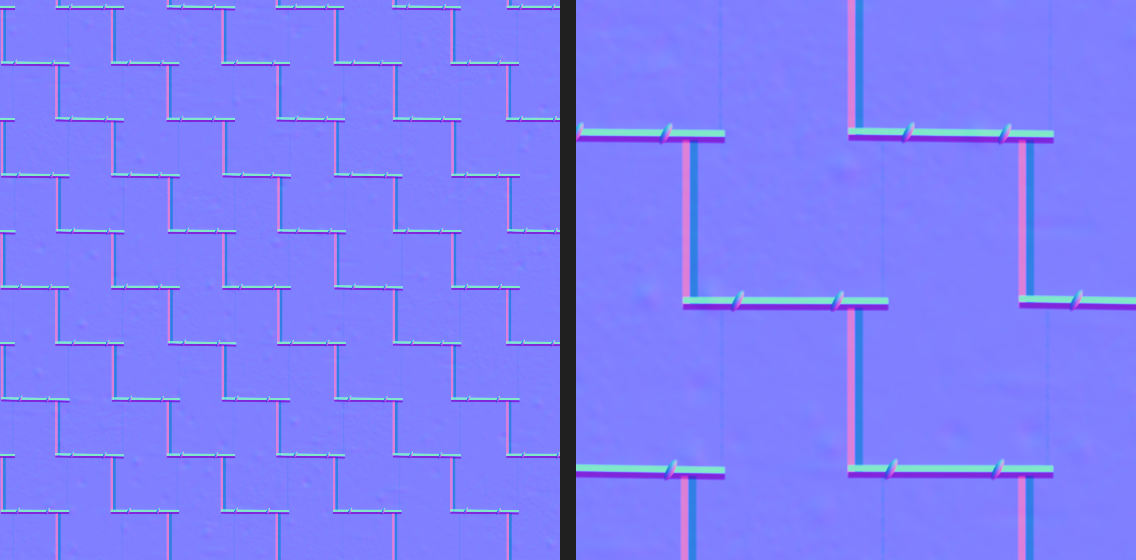
Left, the full canvas; right, a detail of the centre.
Give the GLSL for this texture map, as a Shadertoy shader.

```glsl
// Normal map of staggered metal roof panels: each row holds five raised tiles,
// shifted by half a period in alternate rows. Slopes of folds, ledges, clips
// and cellular surface grain are summed, then encoded as a unit normal.

const float TAU = 6.2831853;
const vec2 PERIOD = vec2(0.2, 0.1);        // tile spacing across and down
const vec2 ORIGIN = vec2(0.0037, 0.0858);  // lower left corner of tile 0,0
const float FOLD_LEFT = 0.0043;            // widths of the upright fold
const float FOLD_RIGHT = 0.0047;
const float LEDGE_TOP = 0.0038;            // widths of the lower ledge
const float LEDGE_BOTTOM = 0.0036;
const float LEDGE_END = 0.118;
const float SEAM_X = 0.1155;               // faint right-hand seam
const float LEDGE_TILT = 0.018;
const float EDGE = 0.001;                  // edge softness
const vec2 CLIP_SIZE = vec2(0.0029, 0.0066);
const float CLIP_LEAN = 0.45;
const float GRAIN = 0.16;
const float DENTS = 0.5;

float hash(vec2 p) {
    vec3 q = fract(p.xyx * vec3(0.1031, 0.1030, 0.0973));
    q += dot(q, q.yzx + 33.33);
    return fract((q.x + q.y) * q.z);
}

float band(float x, float lo, float hi) {
    float soft = max(EDGE, 0.5 / iResolution.y);
    return smoothstep(lo - soft, lo + soft, x) * (1.0 - smoothstep(hi - soft, hi + soft, x));
}

// Slope of randomly placed round bumps, one per cell; high rarity leaves few.
vec2 cellSlope(vec2 p, vec2 cells, float rarity) {
    vec2 g = p * cells;
    vec2 slope = vec2(0.0);
    for (int j = -1; j <= 1; j++)
    for (int i = -1; i <= 1; i++) {
        vec2 cell = floor(g) + vec2(i, j);
        vec2 id = mod(cell, cells);
        vec2 d = g - cell - vec2(hash(id + 3.1), hash(id + 57.7));
        float sgn = hash(id + 21.3) < 0.5 ? -1.0 : 1.0;
        slope += sgn * pow(hash(id + 91.9), rarity) * d * exp(-5.0 * dot(d, d));
    }
    return slope;
}

// Gentle misalignment of the columns, varying over the sheet.
float columnDrift(vec2 a) {
    float x = TAU * a.x;
    float drift = 0.0042 * cos(x + 0.61) + 0.0022 * cos(2.0 * x + 2.4);
    return drift - 0.0016 * cos(TAU * a.y) * (0.5 - 0.5 * cos(x));
}

vec2 tileSlope(vec2 q, vec2 id) {
    float rnd = hash(id + 11.0);
    vec2 slope = vec2(0.0);

    // Upright fold on the left side
    float fold = band(q.y, -0.002, PERIOD.y - 0.0025);
    slope.x = fold * (1.05 * band(q.x, -FOLD_LEFT, 0.0) - 0.78 * band(q.x, 0.0, FOLD_RIGHT));

    // Broken hairline seam on the right side
    float s = (q.x - SEAM_X - 0.002 * (rnd - 0.5)) / 0.0011;
    float worn = 0.65 + 0.35 * sin(q.y * 310.0 + rnd * TAU) * sin(q.y * 730.0);
    slope.x -= 0.28 * (0.4 + 0.6 * hash(id + 37.0)) * worn * fold * exp(-s * s);

    // Slightly tilted ledge with a soft upper lip
    float y = q.y + LEDGE_TILT * rnd * (q.x - 0.5 * LEDGE_END);
    float span = band(q.x, -0.004, LEDGE_END);
    float top = band(y, 0.0, LEDGE_TOP);
    float bottom = band(y, -LEDGE_BOTTOM, 0.0);
    slope.x *= 1.0 - span * max(top, bottom);
    slope.y = span * (1.38 * top - 0.98 * bottom);
    slope.y += 0.1 * span * step(0.0, y) * exp(-y / 0.004);

    // Two leaning clips across the ledge
    for (int i = 0; i < 2; i++) {
        float k = float(i);
        float jitter = 0.011 * (hash(id + 71.0 + 13.0 * k) - 0.5);
        vec2 c = vec2(q.x - 0.026 - 0.058 * k - jitter, y - 0.0015);
        c.x -= CLIP_LEAN * c.y;
        c /= CLIP_SIZE;
        float mask = 1.0 - smoothstep(0.65, 1.1, length(c));
        slope = mix(slope, vec2(1.6 * c.x, 1.1 * c.y), mask);
    }
    return slope;
}

void mainImage(out vec4 fragColor, in vec2 fragCoord) {
    vec2 p = fragCoord / iResolution.xy;

    // Surface grain, in patches, with sparse dents and brushed streaks
    float patchy = 0.65 + 0.35 * sin(TAU * (2.0 * p.x + p.y) + 2.0 * sin(TAU * 3.0 * p.y));
    vec2 slope = GRAIN * patchy * cellSlope(p, vec2(140.0), 1.0);
    slope += 0.6 * GRAIN * cellSlope(p, vec2(75.0, 52.0), 2.0);
    slope += DENTS * cellSlope(p, vec2(64.0), 30.0);
    slope += 0.5 * DENTS * cellSlope(p, vec2(22.0, 90.0), 24.0);

    // Tiles of this row and the ledge of the row above
    float baseRow = floor((p.y - ORIGIN.y) / PERIOD.y);
    for (int r = 0; r < 2; r++) {
        float row = baseRow + float(r);
        float shift = 0.5 * mod(row, 2.0);
        float column = floor((p.x - ORIGIN.x) / PERIOD.x - shift + 0.2);
        vec2 anchor = ORIGIN + PERIOD * vec2(column + shift, row);
        vec2 id = mod(vec2(column, row), 1.0 / PERIOD);
        anchor.x += columnDrift(anchor) + 0.0016 * (hash(id + 5.0) - 0.5);
        slope += tileSlope(p - anchor, id);
    }

    fragColor = vec4(0.5 + 0.5 * normalize(vec3(slope, 1.0)), 1.0);
}
```
